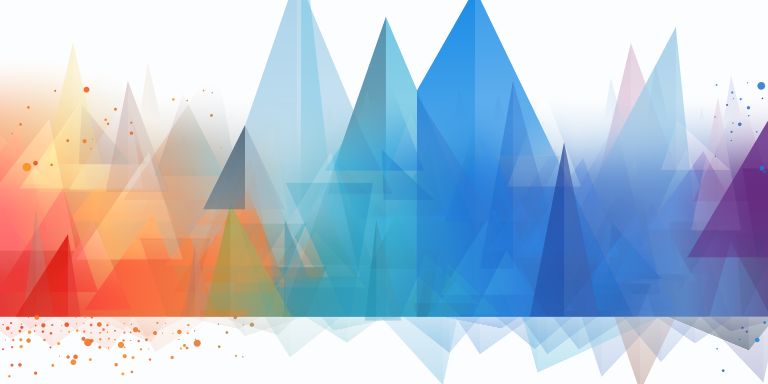
This background is drawn by a WebGL 1 fragment shader. Its source:

```glsl
precision highp float;
// Watercolour range of translucent peaks, running from red to violet.
// A colour field is bent by random shards to form facets; split-faced
// peaks, hanging shards and ink splatter are layered around it.
uniform vec2 u_resolution;

#define BASE 0.175   // height of the straight lower edge
#define FADE 0.5     // share of a peak's opacity left at its foot
#define BODY 0.84    // opacity of the faceted body
#define SHARDS 72
#define SKYLINE 26
#define HANGING 24
#define SHIFT 0.17   // colour displacement inside a shard
#define SHADE 0.13   // brightness change inside a shard

const vec3 PAPER = vec3(.99, .993, .996);
const vec3 RED = vec3(.86, .07, .04);
const vec3 AMBER = vec3(.95, .58, .12);
const vec3 YELLOW = vec3(.97, .86, .5);
const vec3 OLIVE = vec3(.56, .63, .25);
const vec3 TAUPE = vec3(.66, .5, .46);
const vec3 SLATE = vec3(.3, .37, .43);
const vec3 TEAL = vec3(.12, .52, .64);
const vec3 CYAN = vec3(.3, .72, .86);
const vec3 MIST = vec3(.64, .81, .91);
const vec3 AZURE = vec3(.1, .55, .9);
const vec3 COBALT = vec3(.07, .36, .77);
const vec3 NAVY = vec3(.12, .25, .6);
const vec3 PINK = vec3(.85, .74, .83);
const vec3 VIOLET = vec3(.37, .13, .5);

vec2 p;    // position, 2 wide by 1 high
vec3 col;  // painted colour

vec2 hash2(float x, float y) {
  vec3 q = fract(vec3(x, y, x) * vec3(.1031, .103, .0973));
  q += dot(q, q.yzx + 33.33);
  return fract((q.xx + q.yz) * q.zy);
}

float edge(float d) { return clamp(d * u_resolution.y + .5, 0., 1.); }

// Triangle mask and height from foot to apex
vec2 peak(float x, float y, float l, float r, float foot) {
  float rise = y - foot, h = (p.y - foot) / rise;
  float inside = edge(p.x - mix(l, x, h)) * edge(mix(r, x, h) - p.x);
  return vec2(inside * edge(h * abs(rise)), clamp(h, 0., 1.));
}

// Blend in a peak whose right face is slightly paler
void paint(float x, float y, float l, float r, float foot, vec3 tint, float alpha) {
  vec2 m = peak(x, y, l, r, foot);
  tint = mix(tint, PAPER, .15 * edge(p.x - x));
  col = mix(col, tint, alpha * m.x * mix(FADE, 1., m.y));
}

// Nine evenly spaced colour stops across the width
vec3 ramp(float x, mat3 a, mat3 b, mat3 c) {
  vec3 t = vec3(clamp(x, 0., 2.) * 4.) - vec3(0, 1, 2);
  return a * max(1. - abs(t), 0.) + b * max(1. - abs(t - 3.), 0.)
    + c * max(1. - abs(t - 6.), 0.);
}

vec3 field(vec2 q) {
  vec3 low = ramp(q.x, mat3(.88, .08, .07, .93, .27, .1, .94, .42, .13),
    mat3(.22, .58, .6, .12, .62, .78, .08, .46, .83),
    mat3(.12, .36, .72, .27, .48, .78, .24, .2, .48));
  vec3 mid = ramp(q.x, mat3(.94, .3, .3, .95, .6, .27, .77, .58, .45),
    mat3(.55, .77, .83, .2, .7, .85, .07, .43, .81),
    mat3(.22, .42, .76, .3, .48, .79, .36, .1, .45));
  vec3 high = ramp(q.x, mat3(.96, .66, .46, .95, .85, .58, .78, .73, .72),
    mat3(.72, .84, .88, .4, .72, .8, .12, .52, .87),
    mat3(.66, .78, .9, .5, .7, .88, .62, .55, .75));
  low = mix(low, mid, smoothstep(.22, .44, q.y));
  return mix(low, high, smoothstep(.42, .68, q.y));
}

void main() {
  p = gl_FragCoord.xy / u_resolution * vec2(2, 1);
  col = PAPER;
  // Tall peaks behind the body
  paint(1.643, .888, 1.47, 1.9, BASE, PINK, .75);
  paint(1.76, .93, 1.36, 1.836, BASE, MIST, .9);
  paint(.773, 1.065, .467, 1.146, BASE, MIST, .9);
  paint(.785, 1.2, .783, .9, BASE, CYAN, .5);
  paint(1.005, .956, .734, 1.337, BASE, CYAN, .9);
  paint(1.005, .956, .734, 1.005, BASE, SLATE, .45);
  paint(1.237, 1.03, .75, 1.65, BASE, AZURE, edge(p.x - 1.086));

  // Faceted body: shards bend the colour lookup, skyline tips extend the cover
  vec3 bend = vec3(0);
  for (int i = 0; i < SHARDS; i++) {
    float n = float(i);
    vec2 a = hash2(n, 3.), b = hash2(n, 17.);
    float x = 2. * (n + a.x) / float(SHARDS), y = mix(.15, .6, a.y);
    float rise = (.12 + .25 * b.y) * (b.x < .3 ? -1. : 1.);
    bend += (vec3(a.yx, b.x) - .5) * peak(x + .2 * (b.y - .5), y + rise,
      x - .03 - .16 * b.x, x + .04 + .12 * b.y, y).x;
  }
  float top = .72 + .1 * smoothstep(.45, .1, p.x);
  float cover = smoothstep(top + .04, top - .2, p.y + .08 * bend.y);
  for (int i = 0; i < SKYLINE; i++) {
    vec2 h = hash2(float(i), 41.);
    float x = 2. * (float(i) + h.x) / float(SKYLINE);
    cover = max(cover, .24 * peak(x, .66 + .18 * h.y, x - .06, x + .09, .45).x);
  }
  vec3 facet = field(p + SHIFT * bend.xy) * (1. + SHADE * bend.z);
  col = mix(col, facet, BODY * cover * edge(p.y - BASE));

  // Accent peaks in front
  paint(.19, .89, .1, .28, .5, YELLOW, .35);
  paint(.333, .79, .275, .44, .5, TAUPE, .35);
  paint(.094, .458, .06, .14, BASE, TAUPE, .45);
  paint(.177, .39, .04, .21, BASE, RED, .85);
  paint(.508, .367, .48, .55, BASE, TAUPE, .5);
  paint(.6, .47, .53, .76, BASE, OLIVE, .7);
  paint(.638, .674, .529, .742, .455, MIST * .8, .7);
  paint(.638, .674, .529, .638, .455, SLATE, .8);
  paint(.742, .427, .74, .84, .19, TEAL, .6);
  paint(.98, .427, .95, 1.045, .165, TEAL, .55);
  paint(1.086, .75, 1.085, 1.45, BASE, COBALT, .4);
  paint(1.336, .79, 1.25, 1.47, .3, COBALT, .4);
  paint(1.469, .63, 1.38, 1.56, BASE, NAVY, .75);
  paint(1.87, .747, 1.8, 1.93, .4, PINK, .4);
  paint(2.02, .72, 1.79, 2.5, .33, VIOLET, .85);

  // Shards hanging below the lower edge
  for (int i = 0; i < HANGING; i++) {
    vec2 h = hash2(float(i), 73.);
    float x = 2. * (float(i) + h.x) / float(HANGING), reach = smoothstep(.5, 1.2, x);
    paint(x + .15 * (h.x - .5), BASE - .03 - .16 * h.y * mix(.4, 1., reach),
      x - .09, x + .11, BASE, field(vec2(x, .28)), mix(.12, .27, reach));
  }
  paint(1.4, .03, 1.36, 1.72, BASE, CYAN, .4);
  paint(1.667, -.02, 1.6, 1.76, BASE, TAUPE, .5);
  paint(1.95, .088, 1.74, 2.02, BASE, SLATE, .6);

  // Ink drops at two scales
  for (int k = 1; k < 3; k++) {
    float scale = 24. * float(k);
    vec2 cell = floor(p * scale);
    vec2 h = hash2(cell.x + scale, cell.y), g = hash2(cell.x, cell.y + 91. + scale);
    vec2 c = (cell + .3 + .4 * h) / scale;
    float right = step(1.85, c.x), left = smoothstep(.8, .3, c.x);
    float density = c.y < BASE ? .6 * left * smoothstep(0., .15, c.y) + .15 * right
      : step(.55, c.y) * step(c.y, .8) * (.07 * left + .2 * right);
    float drop = edge((.06 + .24 * g.x * g.x) / scale - length(p - c));
    vec3 ink = mix(field(vec2(c.x, .22)), c.x < 1. ? AMBER : AZURE, h.x);
    col = mix(col, ink, .85 * drop * step(g.y, density));
  }
  gl_FragColor = vec4(col, 1);
}
```
